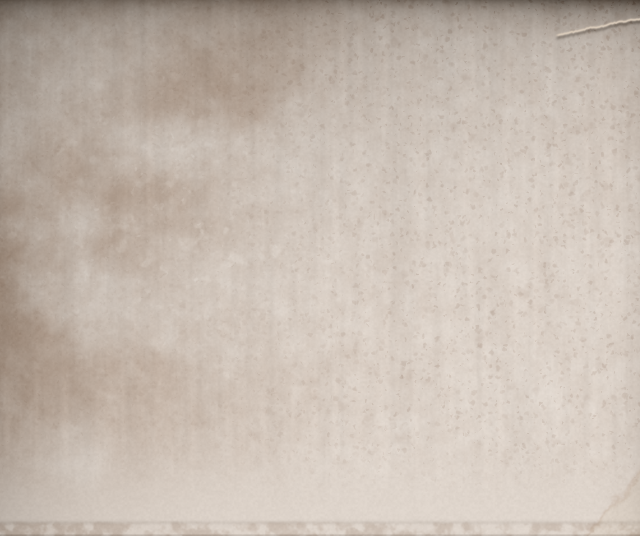
Write a WebGL 2 fragment shader that draws this texture.

```glsl
#version 300 es
precision highp float;

uniform vec2 u_resolution;
out vec4 outColor;

float hash(vec2 p) {
  vec3 q = fract(vec3(p.xyx) * 0.1031);
  q += dot(q, q.yzx + 33.33);
  return fract((q.x + q.y) * q.z);
}

float noise(vec2 p) {
  vec2 i = floor(p), f = fract(p);
  f = f * f * (3.0 - 2.0 * f);
  float low = mix(hash(i), hash(i + vec2(1, 0)), f.x);
  float high = mix(hash(i + vec2(0, 1)), hash(i + vec2(1, 1)), f.x);
  return mix(low, high, f.y);
}

float fbm(vec2 p, int octaves) {
  float sum = 0.0, amp = 0.5, total = 0.0;
  for (int i = 0; i < octaves; i++) {
    sum += amp * noise(p);
    total += amp;
    amp *= 0.55;
    p = mat2(1.6, 1.2, -1.2, 1.6) * p + 17.3;
  }
  return sum / total;
}

// Soft scattered blots, one candidate per cell
float blots(vec2 p, float scale, float density, float seed) {
  p = p * scale + seed;
  p += 0.5 * (vec2(noise(p * 2.3), noise(p * 2.3 + 41.0)) - 0.5);
  vec2 cell = floor(p);
  float cover = 0.0;
  for (int y = -1; y <= 1; y++) {
    for (int x = -1; x <= 1; x++) {
      vec2 id = cell + vec2(x, y);
      vec2 center = id + vec2(hash(id + 3.1), hash(id + 47.7));
      float present = step(hash(id + 91.3), density);
      float radius = mix(0.18, 0.6, pow(hash(id + 12.9), 2.0));
      float blot = 1.0 - smoothstep(radius * 0.3, radius, length(p - center));
      cover = max(cover, blot * present * mix(0.4, 1.0, hash(id + 65.2)));
    }
  }
  return cover;
}

float gaussian(float d, float width) {
  return exp(-d * d / (width * width));
}

// Broad darkening near the top and side edges
float edgeShade(vec2 uv, float wobble) {
  float top = 1.0 - uv.y;
  float shade = 0.21 * exp(-top / 0.17) * (1.0 - 0.35 * uv.x);
  shade += 0.17 * exp(-top / (0.012 + 0.012 * wobble));
  shade += 0.20 * exp(-top / 0.035) * smoothstep(0.5, 1.0, uv.x);
  shade += 0.12 * exp(-uv.x / 0.11) + 0.05 * exp(-(1.0 - uv.x) / 0.025);
  return shade;
}

// Brown areas: a diagonal band on the left and a lower patch
float stainArea(vec2 uv) {
  float band = gaussian(uv.y - 0.5 - 0.85 * uv.x, 0.21);
  band *= 1.0 - smoothstep(0.3, 0.62, uv.x);
  float patchLow = gaussian(length((uv - vec2(0.14, 0.27)) * vec2(0.7, 1.2)), 0.2);
  return clamp(band + 0.7 * patchLow, 0.0, 1.0);
}

// Pale ragged lip with a shadow under it
vec3 tear(vec3 color, vec2 uv) {
  float t = (uv.x - 0.866) / 0.134;
  float line = 0.931 + 0.034 * pow(max(t, 0.0), 0.8);
  line += 0.006 * (fbm(vec2(uv.x * 90.0, 4.0), 3) - 0.5);
  float d = uv.y - line;
  float along = smoothstep(0.0, 0.06, t);
  color -= 0.16 * along * gaussian(d + 0.005, 0.004);
  return mix(color, vec3(0.88, 0.82, 0.75), 0.85 * along * gaussian(d, 0.0024));
}

// Mottled strip along the bottom and a worn lower right corner
vec3 wornBottom(vec3 color, vec2 uv, vec2 p) {
  float rag = fbm(p * 28.0, 4) - 0.5;
  float strip = 1.0 - smoothstep(0.020, 0.029, uv.y + 0.006 * rag);
  color -= strip * vec3(0.07, 0.085, 0.095) * smoothstep(0.3, 0.7, fbm(p * 55.0, 3));
  color -= 0.045 * gaussian(uv.y - 0.025, 0.004);
  color -= 0.10 * (1.0 - smoothstep(0.001, 0.005, uv.y));
  float corner = (1.0 - uv.x) / 0.085 + uv.y / 0.11 - 1.0 + 0.55 * rag;
  color -= vec3(0.035, 0.05, 0.06) * gaussian(corner, 0.06);
  return color - vec3(0.01, 0.015, 0.025) * (1.0 - smoothstep(-0.04, 0.04, corner));
}

void main() {
  vec2 uv = gl_FragCoord.xy / u_resolution;
  vec2 p = gl_FragCoord.xy / u_resolution.y;
  float clouds = fbm(p * 7.0, 5);
  float mottle = fbm(p * 38.0, 4);
  float streaks = fbm(p * vec2(75.0, 4.5), 3) - 0.5;
  float stain = stainArea(uv);
  float clean = smoothstep(0.03, 0.2, uv.y);

  // Paper tone, brightest at the lower right
  vec3 color = vec3(0.838, 0.800, 0.764);
  color += 0.035 * smoothstep(0.5, 1.5, uv.x + 1.0 - uv.y);
  color -= edgeShade(uv, noise(vec2(uv.x * 9.0, 2.0)));

  // Stains, pale flakes and brown specks
  vec3 brown = vec3(0.085, 0.112, 0.130);
  float tint = stain * smoothstep(0.1, 0.75, clouds) * 1.15;
  tint += clean * (0.55 * (mottle - 0.42) + 0.35 * (clouds - 0.4));
  color -= brown * tint;
  float flakes = blots(p, 28.0, 0.45, 5.0) * smoothstep(0.4, 0.65, clouds);
  flakes += 0.6 * blots(p, 55.0, 0.4, 23.0);
  float flakeArea = gaussian(length(uv - vec2(0.25, 0.6)), 0.32);
  color += vec3(0.05, 0.06, 0.066) * flakes * flakeArea;
  float speckArea = clean * mix(0.35, 1.0, smoothstep(0.25, 0.7, uv.x));
  float specks = blots(p, 85.0, 0.55, 71.0) + 0.6 * blots(p, 42.0, 0.25, 113.0);
  color -= vec3(0.055, 0.067, 0.073) * specks * speckArea;

  // Vertical wash marks and fine grain
  color -= 0.05 * streaks * clean;
  color += 0.022 * (noise(p * 230.0) - 0.5) + 0.012 * (noise(p * 420.0) - 0.5);
  color = wornBottom(color, uv, p);
  color = tear(color, uv);
  outColor = vec4(clamp(color, 0.0, 1.0), 1.0);
}
```
